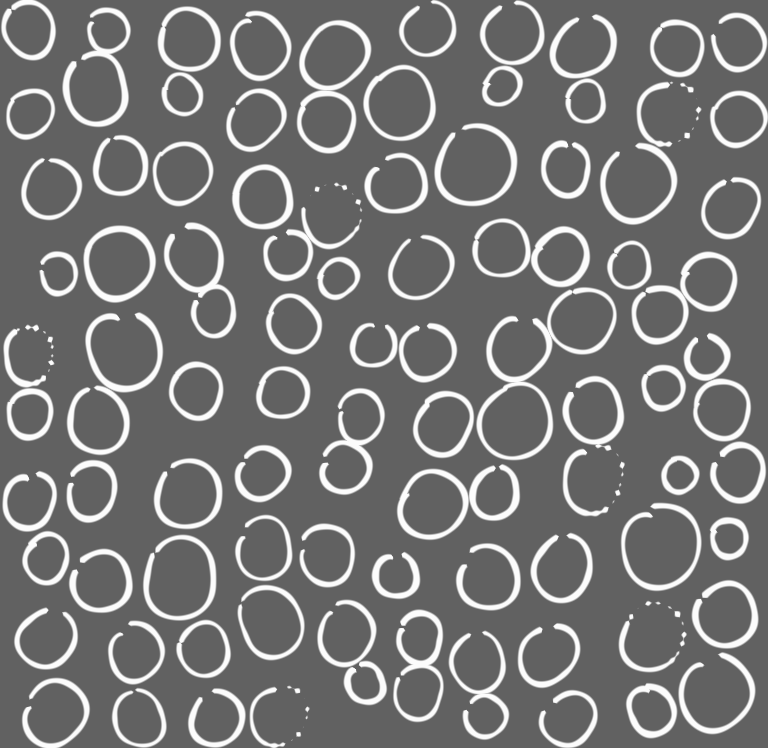
Reproduce this pattern procedurally as a Shadertoy shader.

```glsl
// Scattered hand-drawn white brush rings on a flat grey ground.

const float TAU = 6.2831853;

float hash(vec2 cell, float salt) {
    return fract(sin(dot(cell, vec2(127.1, 311.7)) + salt * 74.7) * 43758.5453);
}

// Ring centre: a grid point, bent by slow waves and jittered, kept off the border
vec2 ringCentre(vec2 cell, vec2 size, vec2 lattice) {
    vec2 jitter = vec2(hash(cell, 1.0), hash(cell, 2.0)) - 0.5;
    vec2 bend = 0.2 * sin(cell.yx * vec2(1.1, 1.3) + cell * 0.45 + vec2(0.7, 2.4));
    vec2 centre = (cell + 0.5) * size / lattice + bend + 0.34 * jitter;
    return clamp(centre, vec2(0.38), size - 0.38);
}

float ringWeight(vec2 cell) {
    return mix(0.55, 1.3, hash(cell, 3.0));
}

// Neighbours share the space between them in proportion to their weights
float ringRadius(vec2 cell, vec2 centre, vec2 size, vec2 lattice) {
    vec2 border = min(centre, size - centre);
    float room = min(0.6, min(border.x, border.y));
    float weight = ringWeight(cell);
    for (int j = -1; j <= 1; j++)
    for (int i = -1; i <= 1; i++) {
        vec2 other = cell + vec2(i, j);
        bool outside = any(lessThan(other, vec2(0.0))) || any(greaterThanEqual(other, lattice));
        if (outside || (i == 0 && j == 0)) continue;
        float gap = distance(centre, ringCentre(other, size, lattice));
        room = min(room, gap * weight / (weight + ringWeight(other)));
    }
    return 0.93 * room - 0.015;
}

// Coverage of one brush stroke that winds a little more or less than once
float brushRing(vec2 q, float radius, vec2 cell) {
    float angle = atan(q.y, q.x);
    float phase = TAU * hash(cell, 4.0);

    // Lopsided outline: mostly oval, leaning to the upper right
    float oval = mix(0.015, 0.11, hash(cell, 5.0));
    float lean = mix(0.6, 2.1, hash(cell, 6.0));
    float outline = radius * (1.0 + oval * cos(2.0 * (angle - lean))
        + 0.025 * cos(3.0 * angle + phase) + 0.014 * cos(4.0 * angle - phase * 2.0));

    float start = mix(0.22, 0.45, hash(cell, 7.0));
    float finish = mix(0.95, 1.1, hash(cell, 8.0));
    float drift = mix(-0.07, 0.09, hash(cell, 9.0));
    float hook = 0.24 * step(0.65, hash(cell, 10.0));
    float dry = step(0.93, hash(cell, 11.0));
    float thickness = mix(0.026, 0.041, hash(cell, 12.0));

    float ink = 0.0;
    for (int winding = 0; winding < 2; winding++) {
        float turn = fract(angle / TAU - start) + float(winding);
        float path = outline * (1.0 + drift * (turn - 0.5) - hook * exp(-turn * 26.0));
        float halfWidth = thickness + 0.005 * sin(angle * 2.0 + phase)
            + 0.0025 * sin(angle * 7.0 - phase);

        // Dry bristles break up the second half of a few strokes
        float breaks = 0.5 + 0.6 * sin(turn * 83.0 + phase) * sin(turn * 37.0);
        halfWidth -= 0.07 * dry * breaks * smoothstep(0.4, 0.6, turn);

        // Rounded stroke ends
        float taper = smoothstep(0.0, 0.03, turn) * smoothstep(finish, finish - 0.035, turn);
        halfWidth = mix(-0.03, halfWidth, taper);
        float edge = abs(length(q) - path) - halfWidth;
        ink = max(ink, smoothstep(0.016, -0.016, edge));
    }
    return ink;
}

void mainImage(out vec4 fragColor, in vec2 fragCoord) {
    // Ten rings across the canvas, whole rows only
    vec2 size = 10.0 * iResolution.xy / iResolution.x;
    vec2 lattice = floor(size + 0.5);
    vec2 p = 10.0 * fragCoord / iResolution.x;
    vec2 home = floor(p * lattice / size);

    float ink = 0.0;
    for (int j = -1; j <= 1; j++)
    for (int i = -1; i <= 1; i++) {
        vec2 cell = home + vec2(i, j);
        if (any(lessThan(cell, vec2(0.0))) || any(greaterThanEqual(cell, lattice))) continue;
        vec2 centre = ringCentre(cell, size, lattice);
        if (distance(p, centre) > 0.85) continue;
        float radius = ringRadius(cell, centre, size, lattice);
        ink = max(ink, brushRing(p - centre, radius, cell));
    }

    vec3 ground = vec3(0.38), chalk = vec3(0.99);
    fragColor = vec4(mix(ground, chalk, ink), 1.0);
}
```
